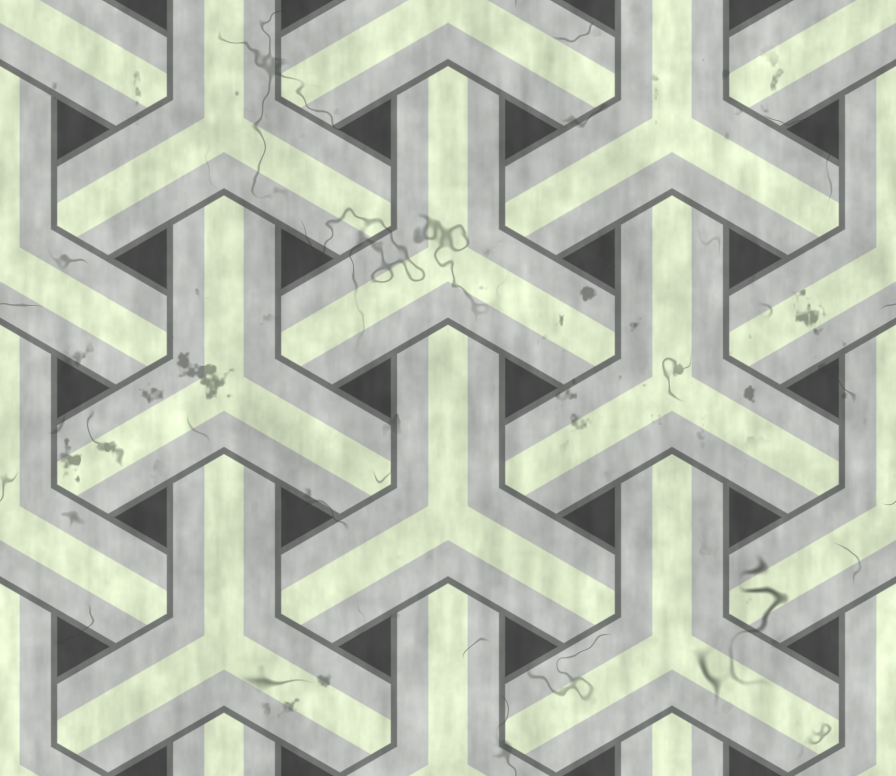
A WebGL 1 fragment shader for this pattern:

```glsl
precision highp float;
// Interlocking three-armed stars with pale centre stripes on worn, cracked plaster.
uniform vec2 u_resolution;

const float ROOT3 = 1.7320508;
const float ARM = 0.209;      // half width of an arm; star spacing is 1
const float STRIPE = 0.076;   // half width of the pale stripe

float hash(vec2 p) {
  p = fract(p * vec2(0.1031, 0.1137));
  p += dot(p, p.yx + 33.33);
  return fract((p.x + p.y) * p.x * 17.3);
}

// Value noise that wraps after a whole number of cells.
float noise(vec2 uv, vec2 cells) {
  vec2 p = uv * cells;
  vec2 i = floor(p);
  vec2 f = p - i;
  f = f * f * (3.0 - 2.0 * f);
  vec2 a = mod(i, cells) + cells * 1.7;
  vec2 b = mod(i + 1.0, cells) + cells * 1.7;
  return mix(mix(hash(a), hash(vec2(b.x, a.y)), f.x),
             mix(hash(vec2(a.x, b.y)), hash(b), f.x), f.y);
}

float fbm(vec2 uv, vec2 cells) {
  float sum = 0.0;
  float weight = 0.533;
  for (int i = 0; i < 4; i++) {
    sum += weight * noise(uv, cells);
    cells *= 2.0;
    weight *= 0.5;
  }
  return sum;
}

// x: signed distance to a star's edge, y: distance from the arm's axis.
vec2 star(vec2 q) {
  vec2 mirror = vec2(0.5, -0.5 * ROOT3);
  q.x = abs(q.x);
  q -= 2.0 * max(dot(q, mirror), 0.0) * mirror;
  q.x = abs(q.x);
  float tip = 0.5 * ROOT3 * (q.y - 1.0) + 0.5 * q.x + ARM;
  return vec2(max(q.x - ARM, tip), q.x);
}

// Nearest star of the staggered lattice.
vec2 starLattice(vec2 p) {
  vec2 best = vec2(9.0);
  for (int i = 0; i < 2; i++) {
    vec2 size = vec2(ROOT3, 1.0);
    vec2 q = mod(p + 0.5 * size * float(1 - i), size) - 0.5 * size;
    for (int k = 0; k < 2; k++) {
      vec2 s = star(q + vec2(0.0, float(k)));
      if (s.x < best.x) best = s;
    }
  }
  return best;
}

// Thin broken contour lines, kept only where the mask is high.
float cracks(vec2 uv, vec2 cells, float width, float rarity) {
  float line = abs(fbm(uv, cells) - 0.5);
  float mask = noise(uv + 0.37, cells + 3.0);
  return (1.0 - smoothstep(0.0, width, line)) * smoothstep(rarity, rarity + 0.14, mask);
}

void main() {
  vec2 uv = gl_FragCoord.xy / u_resolution;
  vec2 p = uv * vec2(2.0 * ROOT3, 3.0);
  float soft = 3.0 / u_resolution.y;
  vec2 s = starLattice(p);

  // Plaster texture: clouds, upright brush grain and fine mottling.
  float clouds = fbm(uv, vec2(7.0, 6.0)) - 0.5;
  float grain = fbm(uv, vec2(70.0, 13.0)) - 0.5;
  float mottle = fbm(uv, vec2(46.0, 40.0)) - 0.5;
  float wear = 0.16 * clouds + 0.20 * grain + 0.17 * mottle;

  // Arms, stripe, gaps and outlines.
  vec3 band = vec3(0.735, 0.745, 0.73);
  vec3 pale = vec3(0.87, 0.915, 0.79);
  vec3 color = mix(pale, band, smoothstep(-soft, soft, s.y - STRIPE));
  color = mix(color, vec3(0.28), smoothstep(-soft, soft, s.x));
  float outline = 1.0 - smoothstep(-soft, soft, abs(s.x) - 0.012);
  color = mix(color, vec3(0.44, 0.45, 0.44), outline);
  color *= 1.0 + wear;

  // Cracks, hairlines and small chips.
  float damage = 0.75 * cracks(uv, vec2(6.0, 5.0), 0.014, 0.72);
  damage = max(damage, 0.4 * cracks(uv + 0.19, vec2(11.0, 9.0), 0.016, 0.66));
  float chips = smoothstep(0.70, 0.80, fbm(uv + 0.61, vec2(38.0, 30.0)));
  damage = max(damage, 0.5 * chips * smoothstep(0.4, 0.7, noise(uv, vec2(9.0, 8.0))));
  color = mix(color, vec3(0.24, 0.25, 0.23), damage);

  gl_FragColor = vec4(color, 1.0);
}
```
